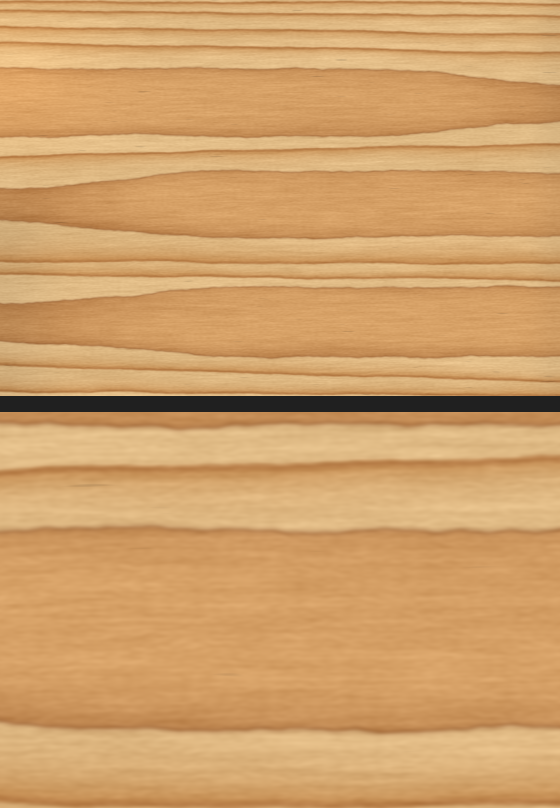
Top, the full canvas; bottom, a detail of the centre.
Reproduce this texture procedurally as a Shadertoy shader.

```glsl
// Draws a planed softwood board: broad tan growth bands, thin dark rings and fine fibres.

vec2 hashGradient(vec2 cell) {
    vec3 h = fract(vec3(cell.xyx) * vec3(0.1031, 0.1030, 0.0973));
    h += dot(h, h.yzx + 33.33);
    return fract((h.xx + h.yz) * h.zy) * 2.0 - 1.0;
}

float gradientNoise(vec2 p) {
    vec2 i = floor(p), f = fract(p);
    vec2 u = f * f * f * (f * (f * 6.0 - 15.0) + 10.0);
    vec2 e = vec2(0.0, 1.0);
    float low = mix(dot(hashGradient(i), f),
                    dot(hashGradient(i + e.yx), f - e.yx), u.x);
    float high = mix(dot(hashGradient(i + e.xy), f - e.xy),
                     dot(hashGradient(i + e.yy), f - e.yy), u.x);
    return mix(low, high, u.y);
}

// Wavering of a ring boundary: slow bends, ripples and small torn steps
float waver(float x, float seed) {
    return 0.013 * gradientNoise(vec2(x * 4.5 + seed * 3.7, seed * 5.3 + 0.4))
         + 0.006 * gradientNoise(vec2(x * 15.0, seed * 2.9 + 0.3))
         + 0.003 * gradientNoise(vec2(x * 65.0, seed * 4.1 + 0.6));
}

// Broad bands: centre depth, half height at left and right, start of taper
const vec4 BANDS[3] = vec4[3](
    vec4(0.259, 0.084, 0.046, 0.62),
    vec4(0.516, 0.040, 0.083, 0.00),
    vec4(0.813, 0.048, 0.088, 0.02));

// Thin rings: depth at left and right, fade length (positive fades downward)
const vec3 RINGS[9] = vec3[9](
    vec3(0.003, 0.010, 0.007), vec3(0.027, 0.042, 0.009),
    vec3(0.069, 0.087, 0.011), vec3(0.108, 0.134, 0.014),
    vec3(0.395, 0.364, 0.015), vec3(0.659, 0.666, -0.024),
    vec3(0.692, 0.708, -0.016), vec3(0.922, 0.963, -0.015),
    vec3(0.986, 0.999, -0.014));

void mainImage(out vec4 fragColor, in vec2 fragCoord) {
    vec2 uv = fragCoord / iResolution.xy;
    float x = uv.x, depth = 1.0 - uv.y;
    float soft = max(0.0018, 0.75 / iResolution.y);

    // Pale early wood with long cloudy streaks
    float cloud = gradientNoise(vec2(x * 2.0, depth * 11.0));
    vec3 color = vec3(0.885, 0.74, 0.53) + 0.05 * cloud;

    // Thin rings, sharp on one side and fading on the other
    for (int i = 0; i < 9; i++) {
        vec3 ring = RINGS[i];
        float seed = float(i) + 11.0;
        float d = depth - mix(ring.x, ring.y, x) - 0.55 * waver(x, seed);
        d *= sign(ring.z);
        float fade = abs(ring.z) * (1.0 + 0.7 * gradientNoise(vec2(x * 4.0, seed + 0.5)));
        float tint = smoothstep(-0.0045, 0.001, d) * exp(-max(d, 0.0) / fade);
        float core = exp(-pow(d / 0.0035, 2.0));
        color = mix(color, vec3(0.75, 0.51, 0.27), 0.85 * tint);
        color = mix(color, vec3(0.66, 0.43, 0.24), 0.5 * core);
    }

    // Broad bands, darker toward their rims and where they narrow
    for (int i = 0; i < 3; i++) {
        vec4 band = BANDS[i];
        float seed = float(i) * 2.0 + 1.0;
        float halfHeight = mix(band.y, band.z, smoothstep(band.w, band.w + 0.42, x));
        float fromTop = depth - band.x + halfHeight - waver(x, seed);
        float fromBottom = band.x + halfHeight + waver(x, seed + 1.0) - depth;
        float inside = min(fromTop, fromBottom);
        float shade = 0.55 * exp(-max(fromTop, 0.0) / 0.017)
                    + 0.75 * exp(-max(fromBottom, 0.0) / 0.021);
        shade += 0.4 * smoothstep(0.075, 0.04, halfHeight);
        shade += 0.35 * gradientNoise(vec2(x * 2.5 + seed, depth * 16.0));
        vec3 tan = mix(vec3(0.845, 0.635, 0.405), vec3(0.715, 0.49, 0.28),
                       clamp(shade, 0.0, 1.0));
        color = mix(color, tan, smoothstep(-soft, soft, inside));
        color = mix(color, vec3(0.63, 0.42, 0.25), 0.45 * exp(-pow(inside / 0.0028, 2.0)));
    }

    // Fibres leaning slightly across the board
    vec2 grain = vec2(x, depth + 0.02 * x);
    float fibre = 0.045 * gradientNoise(grain * vec2(9.0, 110.0))
                + 0.045 * gradientNoise(grain * vec2(28.0, 210.0) + 7.0)
                + 0.035 * gradientNoise(grain * vec2(130.0, 260.0) + 19.0);
    color += fibre * vec3(0.9, 1.0, 1.0);

    // Sparse dark pores
    float pore = smoothstep(0.42, 0.62, gradientNoise(grain * vec2(22.0, 150.0) + 41.0));
    color *= 1.0 - 0.10 * pore;

    // Uneven light: warm glow at upper left, dim lower left and right rim
    color += vec3(0.05, 0.03, 0.01) * exp(-dot(vec2(x, depth - 0.18), vec2(x, depth - 0.18)) * 30.0);
    color *= 1.0 - 0.06 * smoothstep(0.14, 0.0, x) * smoothstep(0.4, 0.6, depth);
    color *= 1.0 - 0.04 * smoothstep(0.93, 1.0, x);

    fragColor = vec4(clamp(color, 0.0, 1.0), 1.0);
}
```
